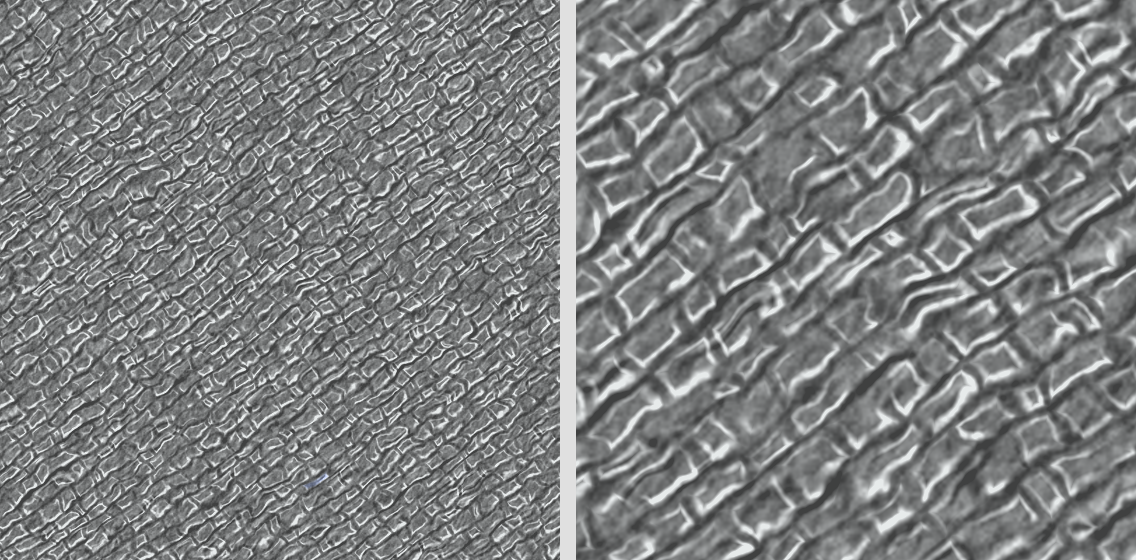
Left, the full canvas; right, a detail of the centre.
Reproduce this texture procedurally as a WebGL 2 fragment shader.

```glsl
#version 300 es
precision highp float;
// Embossed grey hide: slanted rows of irregular cells with bright hooked rims and thin dark grooves.

uniform vec2 u_resolution;
out vec4 fragColor;

const float SLANT = 0.66;          // direction of the rows, radians
const float ROWS = 40.0;           // rows per canvas height
const float CELLS = 27.0;          // cells per canvas height along a row
const float EDGE_JITTER = 0.75;    // irregularity of the cell lengths
const float ROW_JITTER = 0.45;     // irregularity of the row heights
const float RIM_DEPTH = 0.0056;    // distance of the rim from the cell edge
const float RIM_WIDTH = 0.0030;
const float LOWER_SWELL = 0.0016;  // extra width of the lower rim
const float GROOVE_WIDTH = 0.0042;
const float CORNER = 0.005;
const float BASE_TONE = 0.458;
const float RIM_GAIN = 0.50;
const float GROOVE_GAIN = 0.17;
const float STRAND_GAIN = 0.20;
const float STRAND_RELIEF = 0.0045; // offset between lit and shaded flank
const float GRAIN_GAIN = 0.105;
const float GLINT_SHARE = 0.002;   // share of cells with a bluish sheen
const vec3 GREY_TINT = vec3(0.985, 1.0, 1.003);
const vec3 GLINT_TINT = vec3(0.86, 0.93, 1.12);

float hash(vec2 p) {
    vec3 q = fract(vec3(p.xyx) * 0.1031);
    q += dot(q, q.yzx + 33.33);
    return fract((q.x + q.y) * q.z);
}

// Smooth value noise in -1..1
float noise(vec2 p) {
    vec2 i = floor(p), f = fract(p);
    f = f * f * (3.0 - 2.0 * f);
    float low = mix(hash(i), hash(i + vec2(1, 0)), f.x);
    float high = mix(hash(i + vec2(0, 1)), hash(i + vec2(1, 1)), f.x);
    return 2.0 * mix(low, high, f.y) - 1.0;
}

// Jittered interval around x: start, end and index
vec3 interval(float x, float lane, float jitter) {
    float i = floor(x);
    if (x < i + jitter * hash(vec2(i, lane))) i -= 1.0;
    float start = i + jitter * hash(vec2(i, lane));
    float end = i + 1.0 + jitter * hash(vec2(i + 1.0, lane));
    return vec3(start, end, i);
}

float roundedBox(vec2 p, vec2 halfSize, float radius) {
    vec2 q = abs(p) - halfSize + radius;
    return length(max(q, 0.0)) + min(max(q.x, q.y), 0.0) - radius;
}

float band(float x, float center, float width) {
    return 1.0 - smoothstep(0.0, width, abs(x - center));
}

// Bends the rows, skews and curls the cells
vec2 warp(vec2 p) {
    float sway = 0.010 * noise(p * vec2(7, 12)) + 0.0055 * noise(p * vec2(36, 43) + 7.0);
    float skew = 0.0075 * noise(p * vec2(33, 50) + 19.0);
    vec2 curl = vec2(noise(p * 88.0 + 3.0), noise(p * 83.0 + 41.0));
    return p + vec2(skew, sway) + 0.0022 * curl;
}

// Raised sinuous threads along the rows
float strandHeight(vec2 p) {
    return band(noise(p * vec2(19, 72) + 31.0), 0.0, 0.42);
}

void main() {
    vec2 uv = gl_FragCoord.xy / u_resolution.y;
    float pixel = 1.0 / u_resolution.y;
    vec2 along = vec2(cos(SLANT), sin(SLANT));
    vec2 p = vec2(dot(uv, along), dot(uv, vec2(-along.y, along.x)));
    vec2 w = warp(p);

    // Cell containing this point
    vec3 row = interval(w.y * ROWS, 91.0, ROW_JITTER);
    float shift = 17.0 * hash(vec2(row.z, 5.0));
    vec3 cell = interval(w.x * CELLS + shift, row.z, EDGE_JITTER);
    vec2 lower = vec2((cell.x - shift) / CELLS, row.x / ROWS);
    vec2 upper = vec2((cell.y - shift) / CELLS, row.y / ROWS);
    vec2 halfSize = 0.5 * (upper - lower);
    vec2 local = w - 0.5 * (lower + upper);
    float cellHash = hash(cell.zz + vec2(3.0, row.z * 1.7));

    // Rim: a full stroke below, hooks at the ends, little above
    float shortHalf = min(halfSize.x, halfSize.y);
    float depth = -roundedBox(local, halfSize, min(CORNER, shortHalf));
    depth += 0.0013 * noise(p * 150.0);
    float lowerSide = 1.0 - smoothstep(-0.6, 0.3, local.y / halfSize.y);
    float rimWidth = max(RIM_WIDTH + LOWER_SWELL * lowerSide * cellHash, 1.2 * pixel);
    float rim = band(depth, min(RIM_DEPTH, 0.7 * shortHalf), rimWidth);
    float endSide = smoothstep(-0.3, 0.3, local.x / halfSize.x);
    float hook = mix(hash(cell.zz + row.z * 2.3), cellHash, endSide);
    rim *= mix(0.15 + 0.65 * hook, 1.0, lowerSide);
    rim *= smoothstep(-0.7, 0.25, noise(p * vec2(52, 70) + 9.0 * cellHash));

    // Grooves: continuous between rows, faint and broken between cells
    vec2 gap = halfSize - abs(local);
    float grooveWidth = max(GROOVE_WIDTH, 1.5 * pixel);
    vec2 cut = 1.0 - smoothstep(vec2(0.0), vec2(grooveWidth), gap);
    cut.x *= 0.55 + 0.35 * noise(p * 55.0 + 23.0);
    float groove = max(cut.x, cut.y) * (0.85 + 0.35 * noise(p * vec2(35, 60)));

    // Loose strands, lit on one flank and shaded on the other
    vec2 flank = vec2(0.0, STRAND_RELIEF);
    float strands = strandHeight(w) - strandHeight(w + flank);
    strands *= smoothstep(-0.5, 0.5, noise(p * vec2(22, 47) + 53.0));

    // Fine wrinkles crossing the cells, and grain
    vec2 slanted = vec2(p.x + 0.5 * p.y, p.y - 0.5 * p.x);
    float grain = noise(slanted * vec2(110, 240) + 13.0) + 0.7 * noise(p * vec2(130, 280));
    grain += 0.6 * noise(uv * 400.0);

    float tone = BASE_TONE + RIM_GAIN * rim - GROOVE_GAIN * groove;
    tone += STRAND_GAIN * strands + GRAIN_GAIN * grain * (0.8 + 0.5 * rim);
    tone = clamp(tone, 0.25, 0.92);

    float glint = step(1.0 - GLINT_SHARE, cellHash) * smoothstep(0.002, 0.008, depth);
    fragColor = vec4(tone * mix(GREY_TINT, GLINT_TINT, glint), 1.0);
}
```
